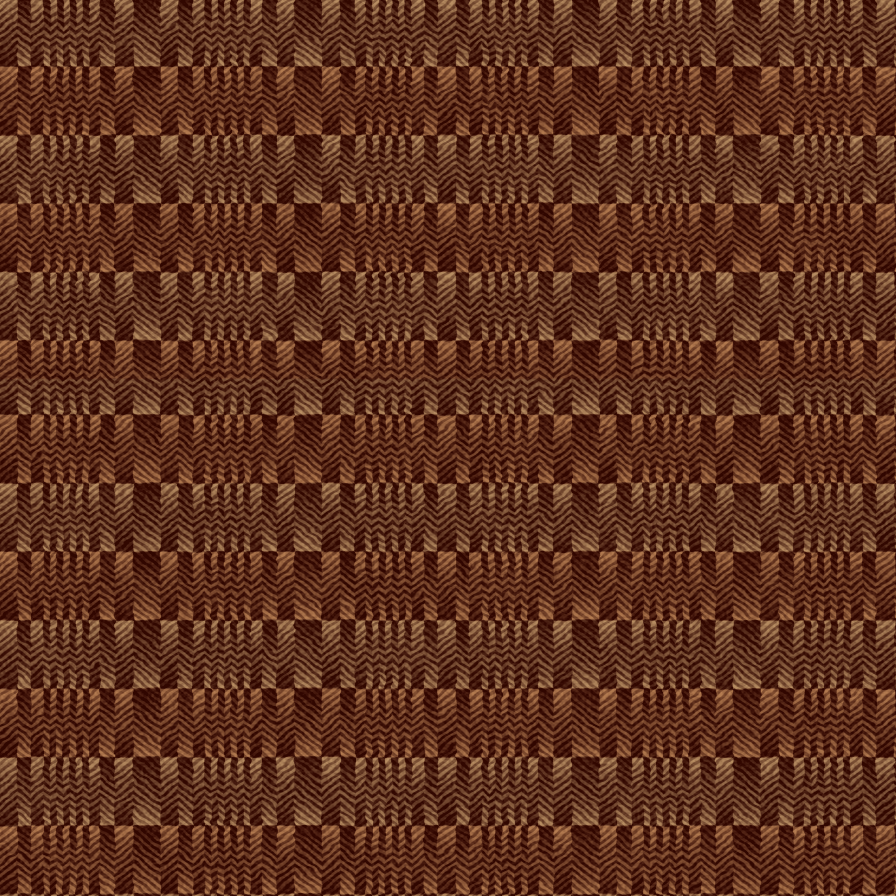
A WebGL 1 fragment shader for this texture:

```glsl
precision highp float;
// Brown herringbone cloth: striped columns that swap light and dark at each woven row.

uniform vec2 u_resolution;

// Cloth units: the canvas is CLOTH units wide and high.
const float CLOTH = 768.0;
const float HALF_REPEAT = 188.0;
const float MIRROR_X = 195.0;
const float ROW_HEIGHT = 58.7;
const float THREAD_PITCH = 6.6;
const float TWILL_SLOPE = 0.8;
const float SEAM_Y = 322.0;
const float SEAM_GAP = 5.0;
const float PI = 3.14159265;

const vec3 DARK_YARN = vec3(0.19, 0.025, 0.0);
const vec3 LIGHT_YARN = vec3(0.64, 0.47, 0.335);
const vec3 RUSSET_TINT = vec3(1.0, 0.91, 0.82);
const vec3 STRAW_TINT = vec3(1.02, 1.04, 1.0);

float hash(vec2 p) {
    p = fract(p * vec2(0.1031, 0.1173));
    p += dot(p, p.yx + 33.33);
    return fract((p.x + p.y) * p.x * 7.31);
}

float valueNoise(vec2 p) {
    vec2 cell = floor(p);
    vec2 f = fract(p);
    f = f * f * (3.0 - 2.0 * f);
    float low = mix(hash(cell), hash(cell + vec2(1.0, 0.0)), f.x);
    float high = mix(hash(cell + vec2(0.0, 1.0)), hash(cell + 1.0), f.x);
    return mix(low, high, f.y);
}

// Width of the band from start to end lying between 0 and u.
float bandArea(float u, float start, float end) {
    return clamp(u, start, end) - clamp(0.0, start, end);
}

// Four narrow bands with equal gaps.
float fineArea(float u, float start) {
    float area = 0.0;
    for (int i = 0; i < 4; i++) {
        float a = start + 11.2 * float(i);
        area += bandArea(u, a, a + 5.6);
    }
    return area;
}

// Integral of the column sign: rises in warp columns, falls in the others.
float zigzag(float u) {
    float area = fineArea(u, -19.6) + fineArea(u, 118.5);
    area += bandArea(u, 29.6, 42.4);
    area += bandArea(u, 57.4, 80.8);
    area += bandArea(u, 96.6, 109.4);
    area += bandArea(u, 168.6, 180.0);
    return 2.0 * area - u;
}

// Box-filtered column sign, from -1 to 1.
float columnSign(float u, float halfWidth) {
    return (zigzag(u + halfWidth) - zigzag(u - halfWidth)) / (2.0 * halfWidth);
}

// Sawtooth from -1 at the top of a row to 1 at its foot, flat in the middle.
float rowFade(float row, float pixel) {
    float t = fract(row);
    float edge = min(t, 1.0 - t) * ROW_HEIGHT;
    float c = 2.0 * t - 1.08;
    float top = -1.05 * pow(max(-c, 0.0), 1.25);
    float foot = 1.2 * pow(max(c, 0.0), 1.35);
    return clamp(top + foot, -1.0, 1.0) * smoothstep(0.0, pixel, edge);
}

// Soft alternation between rows, flipped below the seam.
float rowTint(float row, float y, float pixel) {
    float wave = sin(PI * row) * ROW_HEIGHT / (PI * pixel);
    float flip = 1.0 - 2.0 * smoothstep(SEAM_Y - 4.0, SEAM_Y + 9.0, y);
    return clamp(0.5 + 0.5 * wave * flip, 0.0, 1.0);
}

void main() {
    vec2 uv = gl_FragCoord.xy / u_resolution;
    vec2 p = CLOTH * vec2(uv.x, 1.0 - uv.y);
    float pixel = CLOTH / min(u_resolution.x, u_resolution.y);

    // Columns, mirrored inside each repeat, with slightly uneven yarn
    float x = p.x + 2.0 * (valueNoise(p * vec2(0.06, 0.25)) - 0.5);
    float offset = mod(x - MIRROR_X + HALF_REPEAT, 2.0 * HALF_REPEAT) - HALF_REPEAT;
    float column = columnSign(abs(offset), 0.6 * pixel);

    // Rows, with one taller row at the seam
    float wobble = 1.2 * (valueNoise(vec2(p.x * 0.06, p.y * 0.01) + 40.0) - 0.5);
    float clothY = p.y - clamp(p.y - SEAM_Y, 0.0, SEAM_GAP) + wobble;
    float row = (clothY + 1.7) / ROW_HEIGHT;
    float lightness = 0.5 + 0.5 * column * rowFade(row, pixel);

    // Twill ridges turning direction at every column
    float turn = sign(offset) * zigzag(abs(offset));
    float slub = 0.3 * (valueNoise(p * 0.16 + 25.0) - 0.5);
    float phase = (p.y - TWILL_SLOPE * turn) / THREAD_PITCH + slub;
    float ridge = smoothstep(0.08, 0.92, 0.5 + 0.5 * cos(2.0 * PI * phase));
    float valley = 0.64 * pow(lightness, 2.6);
    float crest = 0.19 + 0.85 * lightness;
    float tone = mix(valley, crest, ridge);

    // Fibre grain and broad wear
    float grain = valueNoise(p * vec2(0.55, 0.65) + 11.0) - 0.5;
    float wear = valueNoise(p * 0.05 + 70.0) - 0.5;
    tone += 0.28 * grain + 0.10 * wear;

    vec3 yarn = mix(DARK_YARN, LIGHT_YARN, clamp(tone, 0.0, 1.15));
    yarn *= mix(RUSSET_TINT, STRAW_TINT, rowTint(row, p.y, pixel));
    gl_FragColor = vec4(yarn, 1.0);
}
```
